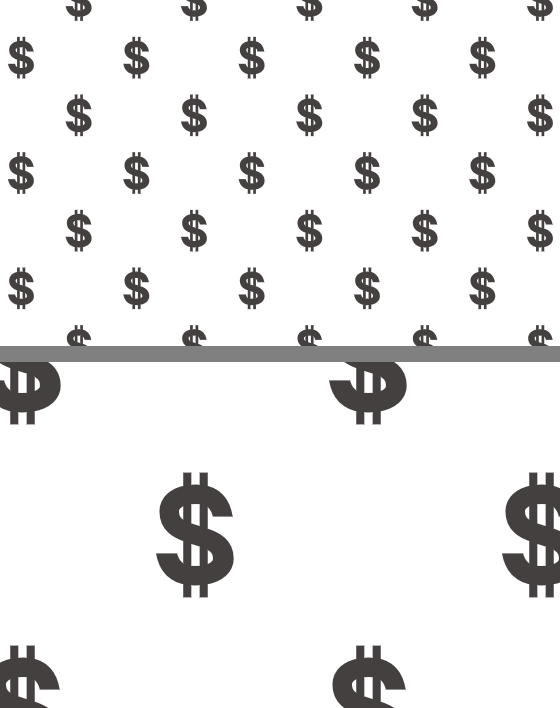
Top: the whole. Bottom: its middle third, enlarged.
Write a Shadertoy shader that draws this pattern.

```glsl
// Staggered rows of dark dollar signs on a white ground.
#define ROWS 3.0                        // repeats down the canvas
#define ORIGIN vec2(0.1835, 0.5)        // centre of the first sign, in tiles
#define TILE 158.0                      // glyph units per tile
#define STROKE 4.45                     // half width of the curved stroke
#define BAR_OFFSET 3.75                 // bar distance from the sign's axis
#define BAR_HALF vec2(1.85, 28.5)       // half size of each bar
#define TERMINAL_Y 8.4                  // height of the flat stroke ends
#define LOWER_WIDEN 1.06                // lower bowl width against the upper
#define INK vec3(0.27, 0.25, 0.25)
#define PAPER vec3(1.0)
#define CURVE_STEPS 10

float sdSegment(vec2 p, vec2 a, vec2 b) {
    vec2 pa = p - a, ba = b - a;
    return length(pa - ba * clamp(dot(pa, ba) / dot(ba, ba), 0.0, 1.0));
}

vec2 cubic(vec2 a, vec2 b, vec2 c, vec2 d, float t) {
    float s = 1.0 - t;
    return s * s * s * a + 3.0 * s * s * t * b + 3.0 * s * t * t * c + t * t * t * d;
}

float sdCubic(vec2 p, vec2 a, vec2 b, vec2 c, vec2 d) {
    float dist = 1e5;
    vec2 from = a;
    for (int i = 1; i <= CURVE_STEPS; i++) {
        vec2 to = cubic(a, b, c, d, float(i) / float(CURVE_STEPS));
        dist = min(dist, sdSegment(p, from, to));
        from = to;
    }
    return dist;
}

// Upper half of the curved stroke, from its right end to the centre
float sdHalfCurve(vec2 p) {
    vec2 tip = vec2(12.9, 5.0), top = vec2(0.3, 18.6);
    vec2 side = vec2(-12.0, 10.8), middle = vec2(0.0);
    float hook = sdCubic(p, tip, vec2(12.3, 14.5), vec2(8.0, 18.6), top) - STROKE;
    hook = max(hook, TERMINAL_Y - p.y);
    float shoulder = sdCubic(p, top, vec2(-7.4, 18.6), vec2(-12.0, 15.4), side) - STROKE;
    float spine = sdCubic(p, side, vec2(-12.0, 3.6), vec2(-6.0, 2.0), middle) - STROKE;
    return min(hook, min(shoulder, spine));
}

float sdBox(vec2 p, vec2 halfSize) {
    vec2 q = abs(p) - halfSize;
    return length(max(q, 0.0)) + min(max(q.x, q.y), 0.0);
}

float sdDollar(vec2 p) {
    float upper = sdHalfCurve(p);
    float lower = sdHalfCurve(-p / vec2(LOWER_WIDEN, 1.0));
    float bars = sdBox(vec2(abs(p.x) - BAR_OFFSET, p.y), BAR_HALF);
    return min(bars, min(upper, lower));
}

void mainImage(out vec4 fragColor, in vec2 fragCoord) {
    // Two interleaved square lattices; keep the nearer centre
    vec2 tile = fragCoord / iResolution.y * ROWS - ORIGIN;
    vec2 even = fract(tile + 0.5) - 0.5;
    vec2 odd = fract(tile) - 0.5;
    vec2 local = dot(even, even) < dot(odd, odd) ? even : odd;

    // Edge smoothing over one pixel
    float pixel = ROWS * TILE / iResolution.y;
    float coverage = clamp(0.5 - sdDollar(local * TILE) / pixel, 0.0, 1.0);
    fragColor = vec4(mix(PAPER, INK, coverage), 1.0);
}
```
